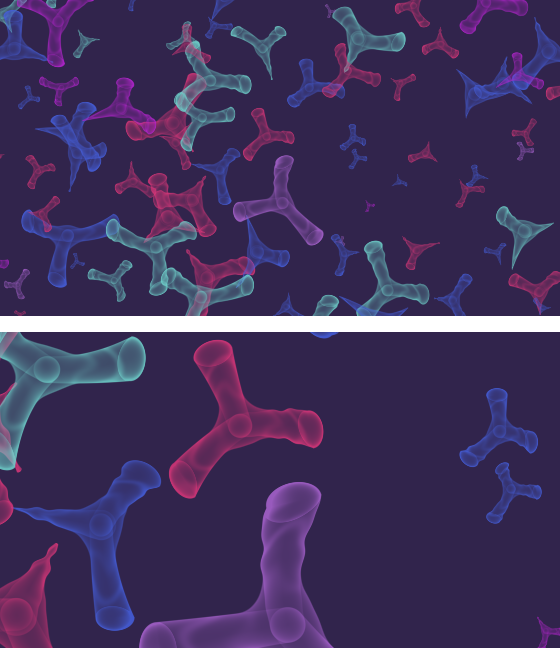
Top: the whole. Bottom: its middle third, enlarged.
Write a Shadertoy shader that draws this background.

```glsl
// Translucent three-armed membranes scattered over a dark violet ground.
// Each is a smooth union of bent, flared or tapering tubes with glassy rims,
// open mouths and folds made of layered sines.
#define SHAPES 76
#define MIN_SIZE 0.017
#define MAX_SIZE 0.150
#define ARM_WIDTH 0.17
#define BEND 0.30
#define WEB 0.24
#define FILL 0.17
#define RIM 0.46
#define FOLDS 0.25
#define GROUND vec3(0.192, 0.143, 0.298)

vec3 hash3(float n) {
    return fract(sin(n * vec3(12.989, 78.233, 37.719) + vec3(1.3, 4.7, 2.1)) * 43758.55);
}

float smoothUnion(float a, float b, float k) {
    float h = max(k - abs(a - b), 0.0) / k;
    return min(a, b) - h * h * k * 0.25;
}

vec3 inkColour(float h) {
    if (h < 0.37) return vec3(0.27, 0.37, 0.86);  // blue
    if (h < 0.63) return vec3(0.84, 0.21, 0.47);  // crimson
    if (h < 0.80) return vec3(0.43, 0.81, 0.79);  // teal
    if (h < 0.90) return vec3(0.72, 0.14, 0.82);  // magenta
    return vec3(0.65, 0.38, 0.80);                // violet
}

// Distance to one arm, in shape units; adds its inner shading to glow.
float arm(vec2 q, float angle, vec3 rnd, float aa, inout float glow) {
    vec2 dir = vec2(cos(angle), sin(angle));
    float len = mix(0.65, 1.1, rnd.x);
    float along = dot(q, dir);
    float t = clamp(along / len, 0.0, 1.0);
    float side = dot(q, vec2(-dir.y, dir.x)) + BEND * (rnd.y - 0.5) * 2.0 * t * t;

    // Tapering wisp or flaring trumpet, with rippled edges
    float flare = step(0.28, rnd.z);
    float ripple = sin(t * 19.0 + rnd.x * 40.0) + 0.5 * sin(t * 31.0 + rnd.y * 30.0);
    float width = mix(ARM_WIDTH * (1.05 - t), ARM_WIDTH * (0.8 + 0.55 * t * t), flare);
    width += 0.016 * ripple * t * step(0.5, rnd.y);
    float beyond = max(along - len, 0.0) * 1.5 + max(-along, 0.0);
    float d = length(vec2(side, beyond)) - width;
    float inside = smoothstep(aa, -aa, d);

    // Curved folds, side light and a faint shell
    float across = clamp(side / max(width, 0.01), -1.0, 1.0);
    float phase = t * 17.0 + 2.2 * across * across + rnd.z * 20.0;
    float fold = 0.5 + 0.5 * sin(phase + 1.3 * sin(t * 7.0 + across * 2.0));
    float light = 0.5 + 0.5 * across * sign(rnd.x - 0.5);
    glow += inside * (FOLDS * fold * fold * fold * t + 0.15 * light * light);
    glow += inside * 0.13 * exp(min(d, 0.0) / 0.035);

    // Open mouth at the flared end
    vec2 m = vec2(side, (along - len) * 1.5) / max(width, 0.01);
    float mouth = (length(m) - 1.0) * width;
    float lip = smoothstep(aa, -aa, mouth) * (0.07 + 0.25 * exp(min(mouth, 0.0) / 0.03));
    glow += lip * flare * step(0.45, rnd.z);
    return d;
}

void mainImage(out vec4 fragColor, in vec2 fragCoord) {
    vec2 p = fragCoord / iResolution.y;
    float aspect = iResolution.x / iResolution.y;
    vec3 colour = GROUND;

    for (int i = 0; i < SHAPES; i++) {
        float n = float(i);
        vec3 rnd = hash3(n + 0.5);

        // Evenly spread centres, small sizes more common
        vec2 spread = fract(n * vec2(0.75488, 0.56984) + 0.31);
        vec2 centre = (spread * 1.1 - 0.05) * vec2(aspect, 1.0);
        centre += (hash3(n + 300.0).xy - 0.5) * 0.09;
        float size = mix(MIN_SIZE, MAX_SIZE, pow(rnd.x, 1.15));
        vec2 q = (p - centre) / size;
        if (dot(q, q) > 2.9) continue;

        float aa = 0.8 / (iResolution.y * size);
        float d = 9.0;
        float glow = 0.0;
        for (int k = 0; k < 3; k++) {
            vec3 armRnd = hash3(n * 3.0 + float(k) + 100.0);
            float angle = 6.2832 * rnd.y + 2.094 * float(k) + 1.1 * (armRnd.y - 0.5);
            d = smoothUnion(d, arm(q, angle, armRnd, aa, glow), WEB);
        }

        // Soft glassy body, brightest along its silhouette
        float body = smoothstep(aa, -aa, d);
        float depth = max(-d, 0.0);
        float rim = 0.55 * exp(-depth / 0.025) + 0.45 * exp(-depth / 0.09);
        float alpha = body * min(FILL + RIM * rim + glow, 0.88);
        colour = mix(colour, inkColour(rnd.z), alpha);
    }
    fragColor = vec4(colour, 1.0);
}
```
